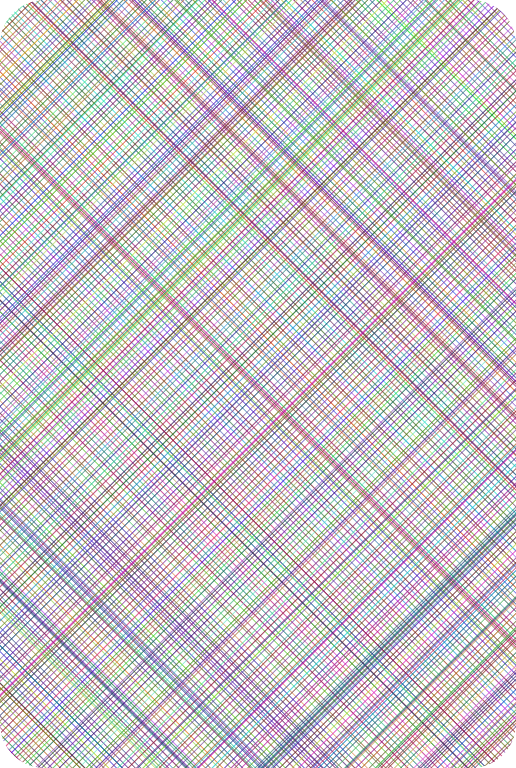
A Shadertoy shader for this pattern:

```glsl
// Fine plaid of thin coloured lines crossing at 45 degrees on a white card.
// Each direction has a jittered line grid plus scattered loose bundles of
// related hue; every line is box filtered, and the card has rounded corners.

#define PITCH 0.0058         // distance between grid lines, canvas height = 1
#define JITTER 0.55          // irregularity of the grid, in pitches
#define LINE_WIDTH 0.00092
#define FILTER_WIDTH 1.12    // width of the line filter, in pixels
#define BUNDLE_PITCH 0.027   // mean distance between bundles
#define BUNDLE_SHARE 0.62    // share of bundle cells in use
#define STRAND_GAP 0.0042    // distance between the strands of a bundle
#define VIOLET_BIAS 0.04     // pull of the hues towards violet
#define CORNER_RADIUS 0.058

const vec3 PAPER = vec3(1.0);
const float TAU = 6.28319;

vec3 hash3(vec2 p) {
    vec3 q = fract(p.xyx * vec3(0.1031, 0.1030, 0.0973));
    q += dot(q, q.yxz + 33.33);
    return fract((q.xxy + q.yzz) * q.zyx);
}

// Ink from hue, with random saturation and brightness
vec3 inkColor(float hue, vec2 variation) {
    hue -= VIOLET_BIAS * sin(TAU * (hue - 0.8));
    vec3 pure = clamp(abs(fract(hue + vec3(0.0, 2.0, 1.0) / 3.0) * 6.0 - 3.0) - 1.0, 0.0, 1.0);
    float saturation = mix(0.55, 1.0, variation.x);
    float brightness = mix(0.35, 0.9, variation.y);
    return brightness * mix(vec3(1.0), pure, saturation);
}

// Share of the filter covered by a line at the given distance
float lineCoverage(float dist, float width, float blur) {
    return clamp((0.5 * (width + blur) - abs(dist)) / blur, 0.0, min(width / blur, 1.0));
}

// Nearly regular lines, each with its own colour
vec3 drawGrid(vec3 color, float across, float seed, float blur) {
    float cell = floor(across / PITCH);
    for (float k = -1.0; k <= 1.0; k++) {
        float id = cell + k;
        vec3 place = hash3(vec2(id, seed));
        vec3 tone = hash3(vec2(id, seed + 17.0));
        float center = (id + 0.5 + JITTER * (place.x - 0.5)) * PITCH;
        float width = LINE_WIDTH * mix(0.8, 1.2, place.y);
        color = mix(color, inkColor(place.z, tone.xy), lineCoverage(across - center, width, blur));
    }
    return color;
}

// Scattered groups of one to three strands
vec3 drawBundles(vec3 color, float across, float seed, float blur) {
    float cell = floor(across / BUNDLE_PITCH);
    for (float k = -1.0; k <= 1.0; k++) {
        float id = cell + k;
        vec3 place = hash3(vec2(id, seed));
        vec3 tone = hash3(vec2(id, seed + 29.0));
        if (place.x > BUNDLE_SHARE) continue;
        float strands = 1.0 + floor(3.0 * tone.x);
        for (float s = 0.0; s < strands; s++) {
            vec3 vary = hash3(vec2(id * 3.0 + s, seed + 53.0));
            float center = (id + place.y) * BUNDLE_PITCH + (s + 0.9 * vary.x) * STRAND_GAP;
            vec3 ink = inkColor(place.z + 0.4 * (vary.y - 0.5), vec2(tone.y, 0.85 * vary.z));
            color = mix(color, ink, lineCoverage(across - center, LINE_WIDTH, blur));
        }
    }
    return color;
}

float roundedBox(vec2 p, vec2 halfSize, float radius) {
    vec2 q = abs(p) - halfSize + radius;
    return length(max(q, 0.0)) + min(max(q.x, q.y), 0.0) - radius;
}

void mainImage(out vec4 fragColor, in vec2 fragCoord) {
    float pixel = 1.0 / iResolution.y;
    float blur = FILTER_WIDTH * pixel;
    vec2 p = fragCoord * pixel;
    vec2 halfSize = 0.5 * iResolution.xy * pixel;

    // Distances across the falling and the rising lines
    float falling = (p.x + p.y) * sqrt(0.5);
    float rising = (p.y - p.x) * sqrt(0.5);

    vec3 color = PAPER;
    color = drawGrid(color, falling, 11.0, blur);
    color = drawGrid(color, rising, 83.0, blur);
    color = drawBundles(color, falling, 131.0, blur);
    color = drawBundles(color, rising, 211.0, blur);

    // Rounded card edge
    float edge = roundedBox(p - halfSize, halfSize, CORNER_RADIUS);
    color = mix(color, PAPER, smoothstep(-0.5 * pixel, 0.5 * pixel, edge));
    fragColor = vec4(color, 1.0);
}
```
